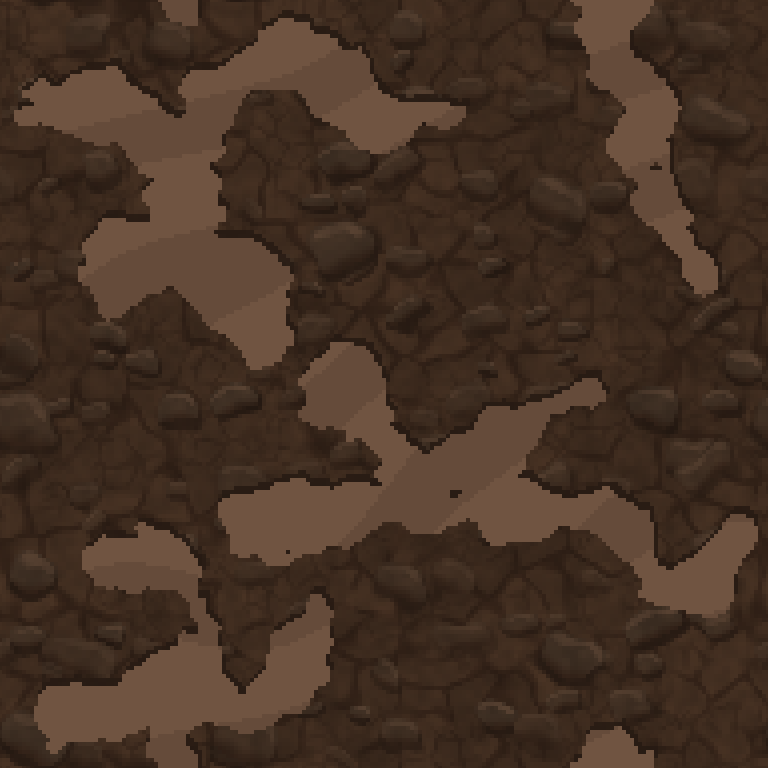
Give the GLSL for this texture, as a WebGL 2 fragment shader.

```glsl
#version 300 es
precision highp float;
// Tiling pixelated soil: dark packed pebbles with winding patches of bare clay.
uniform vec2 u_resolution;
out vec4 fragColor;

const float TEXELS = 192.0;
const vec2 SHIFT = vec2(24.0, 53.0); // whole texels, keeps clay borders off the edges
const float TAU = 6.2831853;
const vec3 SOIL = vec3(0.246, 0.172, 0.121);
const vec3 CRACK = vec3(0.188, 0.125, 0.087);
const vec3 RIM = vec3(0.148, 0.100, 0.071);
const vec3 STONE = vec3(0.243, 0.184, 0.138);
const vec3 GLINT = vec3(0.325, 0.243, 0.184);
const vec3 CLAY_LIGHT = vec3(0.440, 0.329, 0.256);
const vec3 CLAY_DARK = vec3(0.396, 0.293, 0.226);

float hash(vec2 p) { return fract(sin(dot(p, vec2(127.1, 311.7))) * 43758.5453); }
vec2 hash2(vec2 p) { return vec2(hash(p), hash(p + vec2(37.2, 91.7))); }

// Wraps whole cell numbers; the half keeps the division clear of rounding
vec2 wrapCell(vec2 i, float cells) { return i - cells * floor((i + 0.5) / cells); }

// Value noise that wraps after the given number of cells
float noise(vec2 uv, float cells) {
    vec2 p = uv * cells, i = floor(p), f = fract(p);
    f = f * f * (3.0 - 2.0 * f);
    vec2 a = wrapCell(i, cells), b = wrapCell(i + 1.0, cells);
    return mix(mix(hash(a), hash(vec2(b.x, a.y)), f.x),
               mix(hash(vec2(a.x, b.y)), hash(b), f.x), f.y);
}

// Distance to a tapered segment on the wrapped unit square
float taperedSegment(vec2 p, vec2 a, vec2 along, float ra, float rb) {
    vec2 d = p - a - 0.5 * along;
    d += 0.5 * along - floor(d + 0.5);
    float t = clamp(dot(d, along) / dot(along, along), 0.0, 1.0);
    return length(d - along * t) - mix(ra, rb, t);
}

// Clay patches: wandering strokes of changing width, with ragged borders
float clayDistance(vec2 uv) {
    float d = 1.0;
    for (int i = 0; i < 9; i++) {
        vec2 cell = vec2(i % 3, i / 3);
        vec2 node = (cell + 0.1 + 0.8 * hash2(cell + 5.3)) / 3.0;
        float angle = TAU * hash(cell + 17.9), radius = 0.02;
        for (int k = 0; k < 5; k++) {
            vec2 rnd = hash2(cell + 8.1 * float(k + 3));
            angle += 2.2 * (rnd.x - 0.5);
            float nextRadius = mix(0.013, 0.060, rnd.y);
            vec2 along = 0.081 * vec2(cos(angle), sin(angle));
            d = min(d, taperedSegment(uv, node, along, radius, nextRadius));
            node += along;
            radius = nextRadius;
        }
    }
    return d + 0.036 * (noise(uv, 22.0) - 0.5) + 0.018 * (noise(uv, 50.0) - 0.5);
}

// Wrapped cellular pattern: x = gap between the two nearest points, y = cell tone
vec2 pebbles(vec2 uv, float cells) {
    vec2 p = uv * cells, i = floor(p);
    float nearest = 9.0, second = 9.0, tone = 0.0;
    for (int n = 0; n < 9; n++) {
        vec2 cell = i + vec2(n % 3, n / 3) - 1.0, id = wrapCell(cell, cells);
        float d = length(cell + hash2(id + 2.7) - p);
        if (d < nearest) { second = nearest; nearest = d; tone = hash(id + 60.4); }
        else second = min(second, d);
    }
    return vec2(second - nearest, tone);
}

// Boxy rounded radius
float boxRadius(vec2 n) {
    n = abs(n);
    return pow(dot(n * n, n) + 1e-6, 1.0 / 3.0);
}

// One stone: shadow below, graded body, bright facet near the top
vec3 addStone(vec3 col, vec2 q, vec2 size, float strength) {
    vec2 n = q / size;
    float k = boxRadius(n);
    float shadow = 1.0 - smoothstep(0.92, 1.22, boxRadius((q + vec2(-0.02, 0.10)) / size));
    float body = 1.0 - smoothstep(0.90, 1.04, k);
    float facet = smoothstep(0.42, 0.54, k) * (1.0 - smoothstep(0.78, 0.92, k));
    facet *= smoothstep(0.22, 0.45, n.y + 0.2 * n.x);
    col = mix(col, RIM, shadow * strength);
    vec3 face = mix(CRACK, mix(SOIL, STONE, strength), smoothstep(-1.0, -0.2, n.y));
    return mix(col, mix(face, GLINT, facet * strength), body);
}

vec3 scatterStones(vec3 col, vec2 uv, float cells, float share) {
    vec2 p = uv * cells, i = floor(p);
    for (int n = 0; n < 9; n++) {
        vec2 cell = i + vec2(n % 3, n / 3) - 1.0, id = wrapCell(cell, cells) + cells;
        vec2 rnd = hash2(id + 13.6), shape = hash2(id + 44.2);
        if (hash(id + 71.5) > share) continue;
        float a = 1.1 * (rnd.y - 0.4), c = cos(a), s = sin(a);
        vec2 q = mat2(c, -s, s, c) * (p - cell - 0.2 - 0.6 * rnd);
        vec2 size = mix(0.24, 0.46, shape.x * shape.x) * vec2(1.0, mix(0.5, 0.85, shape.y));
        col = addStone(col, q, size, mix(0.3, 1.0, rnd.x));
    }
    return col;
}

vec3 soilColour(vec2 uv) {
    vec2 bent = uv + 0.020 * (vec2(noise(uv, 30.0), noise(uv + 0.37, 30.0)) - 0.5);
    vec2 large = pebbles(bent, 17.0), small = pebbles(bent, 31.0);
    float patchy = smoothstep(0.22, 0.65, noise(uv, 26.0));
    float crack = 0.95 * patchy * (1.0 - smoothstep(0.05, 0.23, large.x));
    crack = max(crack, 0.60 * (1.0 - patchy) * (1.0 - smoothstep(0.04, 0.22, small.x)));
    float grain = 0.14 * noise(uv, 56.0) + 0.13 * noise(uv, 96.0) - 0.135;
    vec3 col = mix(SOIL, CRACK, crack) * (1.0 + 0.14 * (large.y - 0.5));
    col = scatterStones(col, bent, 18.0, 0.28);
    return scatterStones(col, bent, 10.0, 0.62) * (1.0 + grain);
}

vec3 groundColour(vec2 uv) {
    uv = (wrapCell(floor(uv * TEXELS + 0.5) + SHIFT, TEXELS) + 0.5) / TEXELS;
    float band = fract(5.0 * uv.y - 2.0 * uv.x + 0.9 * noise(uv, 4.0));
    if (clayDistance(uv) < 0.0) return mix(CLAY_DARK, CLAY_LIGHT, step(0.45, band));
    // Overhanging soil darkens along the upper border of the clay
    float rim = step(clayDistance(uv - vec2(0.003, 0.009)), 0.0);
    return mix(soilColour(uv), RIM, 0.85 * rim);
}

void main() {
    vec3 sum = vec3(0.0);
    for (int i = 0; i < 4; i++) { // four samples smooth the texel borders
        vec2 offset = 0.5 * vec2(i % 2, i / 2) - 0.25;
        sum += groundColour((gl_FragCoord.xy + offset) / u_resolution);
    }
    fragColor = vec4(sum / 4.0, 1.0);
}
```
